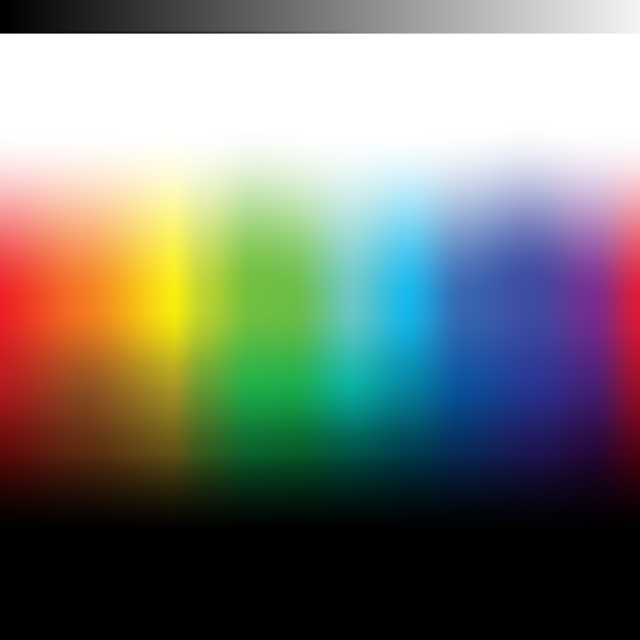
This background is drawn by a Shadertoy shader. Its source:

```glsl
// A soft colour spectrum: hues run left to right, fading to white above and black below,
// with a grey ramp along the top edge. Three rows of colour stops are blended
// across and then vertically, with smooth fades at both ends.

const float stopX[12] = float[12](0.0, 0.13, 0.272, 0.315, 0.39, 0.46,
                                  0.55, 0.638, 0.72, 0.84, 0.93, 1.0);

const vec3 vivid[12] = vec3[12](
    vec3(0.93, 0.12, 0.14), vec3(0.96, 0.47, 0.13), vec3(0.98, 0.93, 0.05),
    vec3(0.75, 0.83, 0.18), vec3(0.45, 0.75, 0.25), vec3(0.42, 0.74, 0.27),
    vec3(0.42, 0.78, 0.77), vec3(0.08, 0.72, 0.93), vec3(0.22, 0.40, 0.69),
    vec3(0.25, 0.29, 0.63), vec3(0.47, 0.17, 0.56), vec3(0.88, 0.10, 0.20));

const vec3 deep[12] = vec3[12](
    vec3(0.70, 0.10, 0.12), vec3(0.55, 0.30, 0.13), vec3(0.65, 0.58, 0.15),
    vec3(0.40, 0.60, 0.20), vec3(0.12, 0.69, 0.29), vec3(0.10, 0.68, 0.30),
    vec3(0.03, 0.70, 0.65), vec3(0.02, 0.52, 0.62), vec3(0.03, 0.32, 0.62),
    vec3(0.16, 0.20, 0.57), vec3(0.27, 0.12, 0.45), vec3(0.62, 0.05, 0.15));

const vec3 shade[12] = vec3[12](
    vec3(0.34, 0.03, 0.03), vec3(0.33, 0.15, 0.06), vec3(0.36, 0.30, 0.08),
    vec3(0.20, 0.33, 0.10), vec3(0.03, 0.36, 0.17), vec3(0.02, 0.34, 0.15),
    vec3(0.00, 0.30, 0.25), vec3(0.00, 0.22, 0.28), vec3(0.03, 0.15, 0.32),
    vec3(0.11, 0.07, 0.30), vec3(0.14, 0.02, 0.20), vec3(0.30, 0.00, 0.06));

float bump(float x, float centre, float width) {
    float d = (x - centre) / width;
    return exp(-d * d);
}

vec3 spectrum(vec2 uv) {
    // Find the pair of stops around this column
    int i = 0;
    for (int k = 1; k < 11; k++) if (uv.x >= stopX[k]) i = k;
    float t = clamp((uv.x - stopX[i]) / (stopX[i + 1] - stopX[i]), 0.0, 1.0);
    t = mix(t, smoothstep(0.0, 1.0, t), 0.4);

    // Blend the rows downwards
    vec3 color = mix(shade[i], shade[i + 1], t);
    color = mix(color, mix(deep[i], deep[i + 1], t), smoothstep(0.27, 0.415, uv.y));
    color = mix(color, mix(vivid[i], vivid[i + 1], t), smoothstep(0.375, 0.525, uv.y));

    // Fade to black below and to white above, with green and blue domes rising higher
    color *= pow(clamp((uv.y - 0.167) / 0.123, 0.0, 1.0), 1.4);
    float dome = 0.03 * bump(uv.x, 0.40, 0.06) + 0.035 * bump(uv.x, 0.82, 0.08);
    return mix(color, vec3(1.0), smoothstep(0.52 + dome, 0.80 + 0.3 * dome, uv.y));
}

void mainImage(out vec4 fragColor, in vec2 fragCoord) {
    vec2 uv = fragCoord / iResolution.xy;
    float aa = 1.0 / iResolution.y;
    vec3 color = spectrum(uv);

    // Grey ramp with a thin darker rule beneath it
    float grey = smoothstep(-0.5, 1.5, uv.x) * 0.35 + uv.x * 0.72 - 0.06;
    grey = clamp(grey, 0.0, 1.0);
    float rule = mix(grey * 0.35, grey, smoothstep(0.2, 0.65, uv.x));
    color = mix(color, vec3(rule), smoothstep(-aa, aa, uv.y - 0.9475));
    color = mix(color, vec3(grey), smoothstep(-aa, aa, uv.y - 0.9505));

    fragColor = vec4(color, 1.0);
}
```
